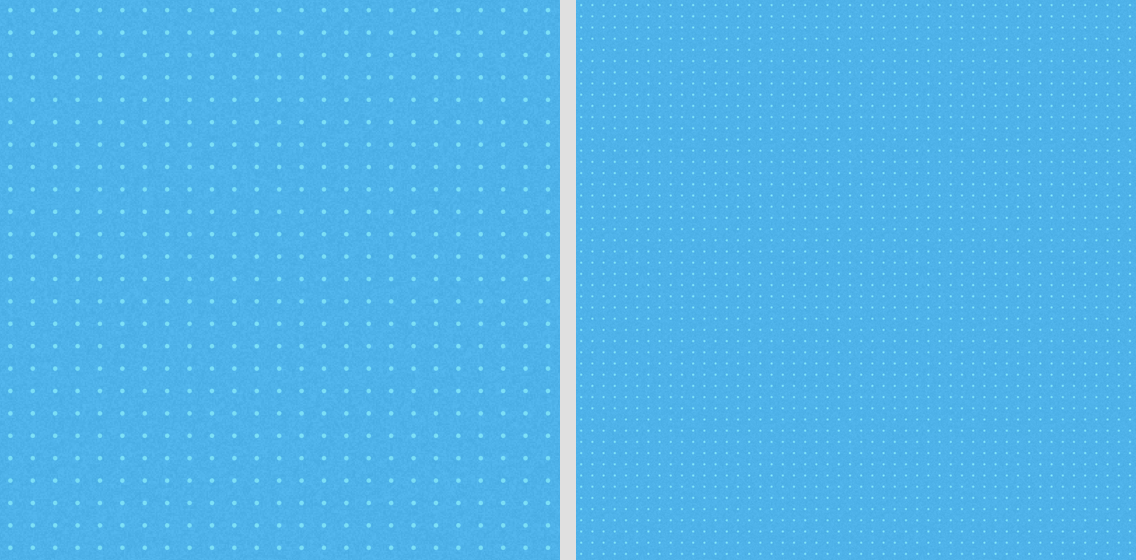
Left, the tile; right, the same tile 2 across and 2 down.
Reproduce this pattern procedurally as a WebGL 2 fragment shader.

```glsl
#version 300 es
precision highp float;

#define REPEATS 25.0
#define DOT_CENTER vec2(0.463, 0.546)
#define DOT_RADIUS 0.1
#define EDGE_SOFTNESS 0.03
#define BASE_COLOR vec3(0.306, 0.698, 0.914)
#define DOT_COLOR vec3(0.48, 0.875, 0.965)
#define FINE_CELLS 400.0
#define COARSE_CELLS 160.0
#define FINE_GRAIN 0.045
#define COARSE_GRAIN 0.016

uniform vec2 u_resolution;
out vec4 fragColor;

// Integer hash of a lattice point, from 0 to 1
float hash(vec2 cell) {
    uvec2 q = uvec2(cell) * uvec2(1597u, 3812u) + uvec2(7919u, 104u);
    uint h = (q.x ^ (q.y * 40503u)) * 747796u + 289133u;
    h = (h ^ (h >> 15)) * 277803u;
    h = (h ^ (h >> 13)) * 668265u;
    return float((h ^ (h >> 16)) & 65535u) / 65535.0;
}

// Value noise that wraps after a whole number of cells, centred on zero
float wrappedNoise(vec2 uv, float cells) {
    vec2 p = uv * cells;
    vec2 low = mod(floor(p), cells);
    vec2 high = mod(low + 1.0, cells);
    vec2 blend = smoothstep(0.0, 1.0, fract(p));
    float bottom = mix(hash(low), hash(vec2(high.x, low.y)), blend.x);
    float top = mix(hash(vec2(low.x, high.y)), hash(high), blend.x);
    return mix(bottom, top, blend.y) - 0.5;
}

// Coverage of the dot in each grid cell
float dotMask(vec2 uv, float pixel) {
    vec2 offset = fract(uv * REPEATS - DOT_CENTER + 0.5) - 0.5;
    float edge = max(EDGE_SOFTNESS, 0.75 * pixel * REPEATS);
    return 1.0 - smoothstep(-edge, edge, length(offset) - DOT_RADIUS);
}

void main() {
    vec2 uv = gl_FragCoord.xy / u_resolution;
    float pixel = 1.0 / min(u_resolution.x, u_resolution.y);

    // Flat ground with light dots
    float mask = dotMask(uv, pixel);
    vec3 color = mix(BASE_COLOR, DOT_COLOR, mask);

    // Faint paper grain, weaker on the dots
    float grain = FINE_GRAIN * wrappedNoise(uv, FINE_CELLS)
                + COARSE_GRAIN * wrappedNoise(uv, COARSE_CELLS);
    color += grain * (1.0 - 0.5 * mask);

    fragColor = vec4(clamp(color, 0.0, 1.0), 1.0);
}
```
